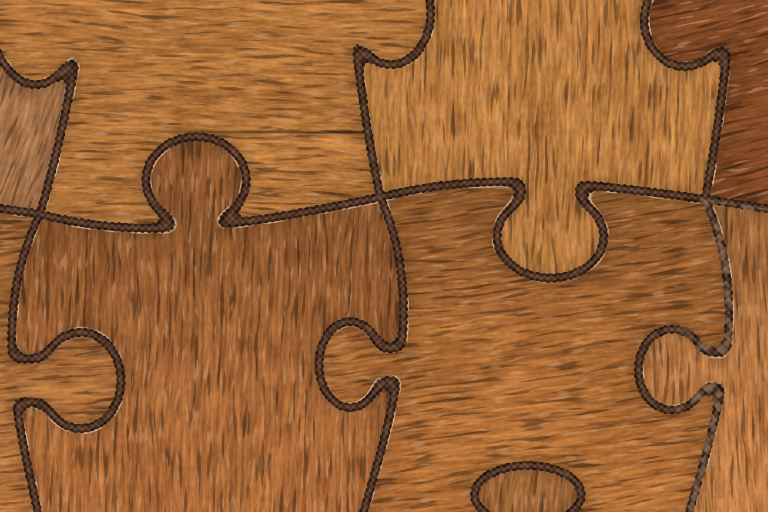
This texture is drawn by a WebGL 1 fragment shader. Its source:

```glsl
precision highp float;
// Wooden jigsaw pieces with mixed grain directions, joined by dark corded grooves.
uniform vec2 u_resolution;

// Lengths are in canvas heights.
const float GROOVE = .0082;
const float FILLET = .028;
const float BOW_SKEW = .35;
const float CORD_FREQ = 480.;
const float GRAIN = .27;
const float PORES = .30;
const float FLECKS = .42;
const vec2 LEFT = vec2(.078, .582);
const vec2 MID = vec2(.743, .615);
const vec2 RIGHT = vec2(1.377, .611);
const vec3 GROOVE_COLOR = vec3(.27, .18, .135);
const vec3 WORN_COLOR = vec3(.84, .70, .56);
const vec3 FLECK_COLOR = vec3(.82, .62, .45);

vec2 grad(vec2 cell) {
  vec2 k = vec2(dot(cell, vec2(127.1, 311.7)), dot(cell, vec2(269.5, 183.3)));
  return fract(sin(k) * 43758.5) * 2. - 1.;
}

// Gradient noise.
float noise(vec2 p) {
  vec2 i = floor(p), f = fract(p), e = vec2(1, 0);
  vec2 u = f * f * f * (f * (f * 6. - 15.) + 10.);
  float low = mix(dot(grad(i), f), dot(grad(i + e), f - e), u.x);
  float high = mix(dot(grad(i + e.yx), f - e.yx), dot(grad(i + 1.), f - 1.), u.x);
  return 1.5 * mix(low, high, u.y);
}

float smin(float a, float b) {
  float h = max(FILLET - abs(a - b), 0.) / FILLET;
  return min(a, b) - h * h * FILLET * .25;
}

float ellipse(vec2 q, vec2 r) {
  float k = length(q / r);
  return (k - 1.) * (k + 1e-4) / (length(q / (r * r)) + 1e-3);
}

// Signed distance to a bowed seam along x; its knob points to side * y.
float seam(vec2 p, vec2 a, vec2 b, float bow, vec2 knob, vec2 r, float neck, float side) {
  float t = (p.x - a.x) / (b.x - a.x);
  float bend = bow * 4. * t * (1. - t) * (1. + BOW_SKEW * (1. - 2. * t));
  float base = side * (p.y - mix(a.y, b.y, t) - bend);
  vec2 q = p - knob;
  float stem = max(abs(q.x) - neck, side * q.y);
  return side * smin(base, smin(ellipse(q, r), stem));
}

// Seam between the two rows; positive above.
float rowSeam(vec2 p) {
  if (p.x < LEFT.x) return p.y - mix(.593, LEFT.y, p.x / LEFT.x);
  if (p.x < MID.x)
    return seam(p, LEFT, MID, -.039, vec2(.383, .648), vec2(.098, .085), .046, 1.);
  if (p.x < RIGHT.x)
    return seam(p, MID, RIGHT, .031, vec2(1.075, .538), vec2(.104, .081), .056, -1.);
  return p.y - mix(RIGHT.y, .593, (p.x - RIGHT.x) / .117);
}

// Three upright seams of a row; positive on their right.
vec3 upperSeams(vec2 q) {
  return vec3(
    seam(q, LEFT.yx, vec2(1, .17), .006, vec2(1, .07), vec2(.165, .095), .118, -1.),
    seam(q, MID.yx, vec2(1, .684), -.005, vec2(.975, .764), vec2(.101, .077), .064, 1.),
    seam(q, RIGHT.yx, vec2(1, 1.432), .004, vec2(.961, 1.337), vec2(.091, .079), .058, -1.));
}

vec3 lowerSeams(vec2 q) {
  return vec3(
    seam(q, LEFT.yx, vec2(0, .074), -.052, vec2(.257, .158), vec2(.094, .078), .042, 1.),
    seam(q, MID.yx, vec2(0, .71), .056, vec2(.288, .684), vec2(.084, .061), .031, -1.),
    seam(q, RIGHT.yx, vec2(0, 1.346), .057, vec2(.278, 1.313), vec2(.079, .066), .033, -1.));
}

// Streaks, dark pores and pale flecks; piece holds colour and grain angle.
vec3 wood(vec2 p, vec4 piece) {
  vec2 dir = vec2(cos(piece.w), sin(piece.w));
  vec2 g = vec2(dot(p, dir), dot(p, vec2(-dir.y, dir.x))) + piece.w * 3.7;
  g.y += .008 * noise(g * vec2(4, 6));
  float light = .32 * noise(g * vec2(2.5, 11)) + .65 * noise(g * vec2(7, 75))
    + .75 * noise(g * vec2(20, 155) + 7.) + .35 * noise(g * vec2(75, 190) + 17.);
  vec3 col = piece.rgb * (1. + GRAIN * light * vec3(.9, 1.05, 1.2));
  col *= 1. - PORES * smoothstep(.15, .5, noise(g * vec2(13, 125) + 53.));
  return mix(col, FLECK_COLOR, FLECKS * smoothstep(.22, .55, noise(g * vec2(24, 135) + 31.)));
}

void main() {
  vec2 p = gl_FragCoord.xy / u_resolution.y;
  float pixel = 1. / u_resolution.y;
  float row = rowSeam(p);
  bool upper = row > 0.;
  vec3 s = upper ? upperSeams(p.yx) : lowerSeams(p.yx);
  float lowKnob = ellipse(p - vec2(1.031, .033), vec2(.104, .058));

  vec4 piece;
  if (upper) {
    piece = s.x < 0. ? vec4(.64, .44, .28, 1.25) : s.y < 0. ? vec4(.70, .455, .23, -.04)
      : s.z < 0. ? vec4(.73, .485, .25, 1.55) : vec4(.50, .28, .145, .25);
  } else {
    piece = lowKnob < 0. ? vec4(.58, .37, .20, 1.5) : s.x < 0. ? vec4(.66, .42, .22, .1)
      : s.y < 0. ? vec4(.625, .385, .205, 1.54) : s.z < 0. ? vec4(.65, .405, .20, .12)
      : vec4(.70, .45, .25, 1.6);
    piece.rgb *= 1.07 - .18 * smoothstep(.1, .62, p.y);
  }
  vec3 col = wood(p, piece);

  // Dark split in the upper left board.
  if (upper && s.x > 0. && s.y < 0.) {
    float split = smoothstep(.005, 0., abs(p.y - .742 - .003 * noise(p * 12.)));
    col *= 1. - .5 * split * smoothstep(.12, .62, p.x);
  }

  // Soft shading and worn rims.
  vec3 d = abs(s);
  float upright = min(min(d.x, d.y), d.z);
  float side = d.x == upright ? s.x : d.y == upright ? s.y : s.z;
  float nearest = min(abs(row), upright);
  if (!upper) nearest = min(nearest, abs(lowKnob));
  col *= 1. - .2 * exp(-nearest * 55.);
  float rimSide = abs(row) < upright ? -row : side;
  float rim = smoothstep(.003, .0005, abs(rimSide - GROOVE - .001));
  col = mix(col, WORN_COLOR, .85 * rim * smoothstep(-.1, .35, noise(p * 24.)));

  // Corded groove, rubbed pale at the lower right.
  float cord = sin(p.x * CORD_FREQ) * sin(p.y * CORD_FREQ);
  float ridge = smoothstep(.006, .001, nearest);
  float scuff = noise(p * 60.);
  vec3 groove = GROOVE_COLOR * (.75 + .55 * ridge + .35 * cord + .4 * scuff);
  float rubbed = upper ? 0. : smoothstep(1.3, 1.38, p.x) * smoothstep(-.3, .3, scuff);
  groove = mix(groove, WORN_COLOR * .75, .5 * rubbed);
  float edge = nearest + .0012 * cord - GROOVE;
  float cover = 1. - smoothstep(-.5 * pixel, .5 * pixel, edge);
  gl_FragColor = vec4(mix(col, groove, .96 * cover), 1.);
}
```
